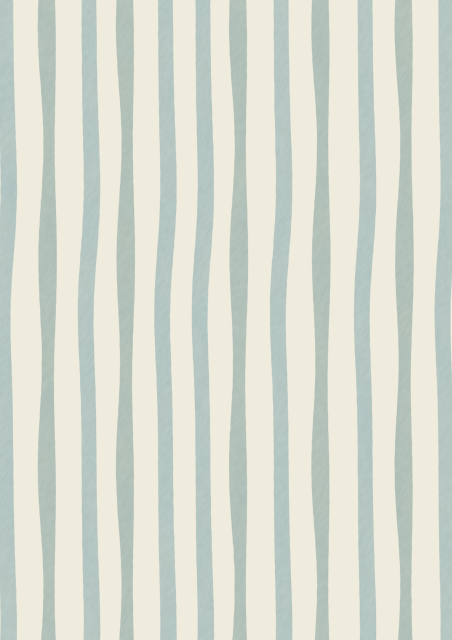
This pattern is drawn by a WebGL 1 fragment shader. Its source:

```glsl
precision highp float;
// Hand-painted vertical stripes on cream paper: swaying blue-grey bands mixed
// with swelling grey-green bands. Each outline is a short sum of sines that
// repeats down the canvas; slanted value noise gives the washed paint grain.
// Lengths are in percent of the canvas height.
uniform vec2 u_resolution;

float hash(vec2 p) {
  vec3 q = fract(vec3(p.xyx) * 0.1031);
  q += dot(q, q.yzx + 33.33);
  return fract((q.x + q.y) * q.z);
}

float noise(vec2 p) {
  vec2 i = floor(p), f = fract(p);
  f = f * f * (3.0 - 2.0 * f);
  return mix(mix(hash(i), hash(i + vec2(1.0, 0.0)), f.x),
             mix(hash(i + vec2(0.0, 1.0)), hash(i + vec2(1.0, 1.0)), f.x), f.y);
}

// Uneven hand spacing: how far each stripe strays from the regular pitch
float spacingDrift(float index) {
  vec4 group = index < 3.5 ? vec4(0.0, 0.19, 0.50, -0.10)
             : index < 7.5 ? vec4(-0.05, -0.45, -1.18, -0.73)
                           : vec4(-0.81, -0.11, -0.31, 0.0);
  return dot(group, vec4(equal(vec4(0.0, 1.0, 2.0, 3.0), vec4(mod(index, 4.0)))));
}

// Sideways offset (x) and half width (y) of a band at the given phase
vec2 swayingBand(float t) {
  return vec2(0.365 * sin(t - 0.36) + 0.194 * sin(2.0 * t + 2.26) - 0.035 * cos(3.0 * t),
              1.224 - 0.065 * cos(t));
}

vec2 swellingBand(float t) {
  return vec2(0.128 + 0.108 * sin(t - 1.15) - 0.105 * sin(2.0 * t + 0.89),
              1.17 + 0.25 * sin(2.0 * t + 0.55) - 0.05 * sin(t));
}

void main() {
  vec2 p = gl_FragCoord.xy * 100.0 / u_resolution.y;
  float phase = 6.28318 * (100.0 - p.y) / 69.0;
  float softEdge = 75.0 / u_resolution.y;
  vec2 sway = swayingBand(phase), swell = swellingBand(phase);

  // Paint grain: short fibres leaning to the right, plus broad pale clouds
  vec2 slanted = vec2(0.85 * p.x - 0.53 * p.y, 0.53 * p.x + 0.85 * p.y);
  float fibres = noise(slanted * vec2(2.8, 1.1)) + 0.6 * noise(slanted * vec2(5.0, 2.2) + 37.0) - 0.8;
  float clouds = noise(p * vec2(0.5, 0.14) + 11.0) - 0.5;
  float roughness = 0.06 * (noise(p * vec2(0.3, 1.3) + 5.0) - 0.5);

  vec3 color = vec3(0.937, 0.925, 0.867);
  for (int i = 0; i < 12; i++) {
    float index = float(i);
    // The two kinds alternate, with one doubled swaying band in mid row
    float isSwelling = mod(index + step(4.5, index), 2.0);
    vec2 band = mix(sway, swell, isSwelling);
    float center = 0.91 + 6.25 * index + spacingDrift(index) + band.x;
    float cover = smoothstep(-softEdge, softEdge, band.y + roughness - abs(p.x - center));

    vec3 paint = mix(vec3(0.710, 0.777, 0.762), vec3(0.698, 0.757, 0.724), isSwelling);
    paint += 0.022 * fibres + 0.018 * clouds * vec3(1.0, 0.6, 0.2);
    color = mix(color, paint, cover);
  }
  gl_FragColor = vec4(color, 1.0);
}
```
